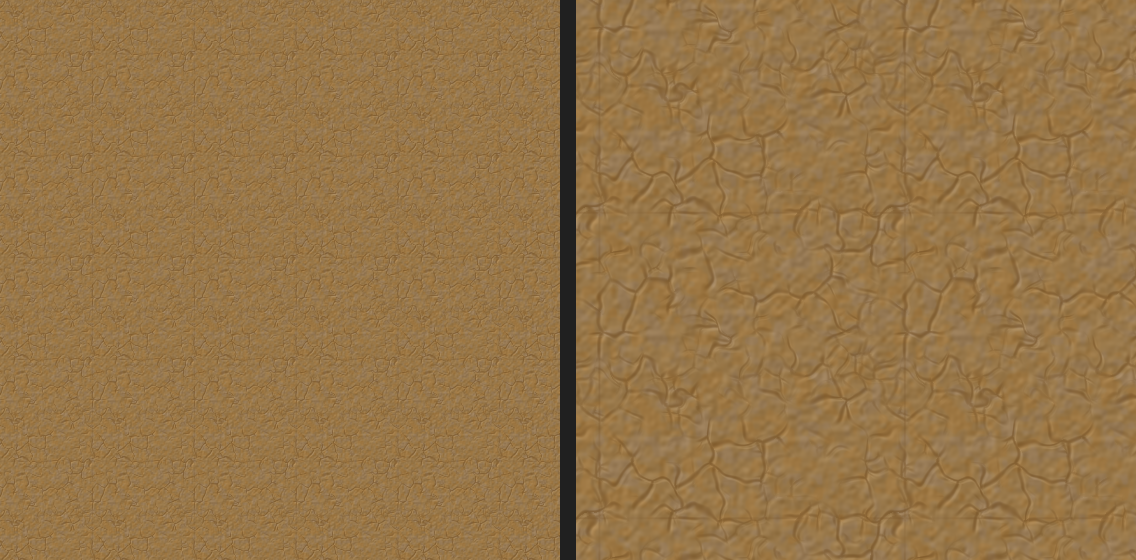
Left: the whole. Right: its middle third, enlarged.
Give the GLSL for this texture, as a WebGL 2 fragment shader.

```glsl
#version 300 es
precision highp float;
// Dry ochre ground: a square tile of thin, broken, winding cracks and fine grain.
// Wrapped cell edges give the cracks, wrapped value noise the grain and flecks,
// and a height difference toward the light embosses both.

uniform vec2 u_resolution;
out vec4 fragColor;

const float REPEATS = 5.5;                   // tiles across and down
const vec2 TILE_SHIFT = vec2(0.09, 0.03);    // places the tile borders
const float COARSE_CELLS = 8.0;              // crack cells per tile
const float FINE_CELLS = 15.0;
const float CRACK_WIDTH = 0.008;             // in tiles
const float SEAM_WIDTH = 0.006;
const float WARP = 0.05;
const vec2 LIGHT_STEP = vec2(-0.008, 0.010); // toward the light, in tiles
const float RELIEF = 0.085;
const float MOTTLE = 0.05;                   // brightness change of the grain

const vec3 OCHRE = vec3(0.598, 0.470, 0.288);
const vec3 WARM = vec3(0.614, 0.464, 0.258);
const vec3 GREY = vec3(0.590, 0.476, 0.332);
const vec3 CRACK = vec3(0.490, 0.345, 0.175);

float hash(vec2 p) {
    return fract(sin(dot(p, vec2(127.1, 311.7))) * 43758.5453);
}

vec2 hash2(vec2 p) {
    return vec2(hash(p), hash(p + 57.3));
}

// Value noise that wraps after one tile
float noise(vec2 tile, float cells, float seed) {
    vec2 p = tile * cells;
    vec2 i = floor(p);
    vec2 f = fract(p);
    f = f * f * (3.0 - 2.0 * f);
    vec2 a = mod(i, cells) + seed;
    vec2 b = mod(i + 1.0, cells) + seed;
    return mix(mix(hash(a), hash(vec2(b.x, a.y)), f.x),
               mix(hash(vec2(a.x, b.y)), hash(b), f.x), f.y);
}

// Distance to the border between the two nearest wrapped points, in tiles
float cellEdge(vec2 tile, float cells, float seed) {
    vec2 p = tile * cells;
    vec2 home = floor(p);
    vec2 nearest = vec2(9.0);
    vec2 second = vec2(9.0);
    for (int y = -1; y <= 1; y++) {
        for (int x = -1; x <= 1; x++) {
            vec2 cell = home + vec2(x, y);
            vec2 d = cell + 0.1 + 0.8 * hash2(mod(cell, cells) + seed) - p;
            if (dot(d, d) < dot(nearest, nearest)) {
                second = nearest;
                nearest = d;
            } else if (dot(d, d) < dot(second, second)) {
                second = d;
            }
        }
    }
    vec2 across = normalize(second - nearest);
    return dot(0.5 * (nearest + second), across) / cells;
}

// Soft line, never thinner than the pixel can show
float line(float dist, float width, float pixel) {
    float edge = max(width, pixel);
    return (1.0 - smoothstep(0.0, edge, dist)) * min(1.0, width / pixel);
}

// Two sizes of crack, bent and interrupted by noise
float cracks(vec2 tile, float pixel) {
    vec2 bend = vec2(noise(tile, 19.0, 3.0), noise(tile, 19.0, 31.0)) - 0.5;
    vec2 p = tile + WARP * bend;
    float coarse = line(cellEdge(p, COARSE_CELLS, 11.0), CRACK_WIDTH * 1.2, pixel);
    float fine = line(cellEdge(p, FINE_CELLS, 71.0), CRACK_WIDTH, pixel);
    coarse *= smoothstep(0.3, 0.75, noise(tile, 14.0, 5.0));
    fine *= smoothstep(0.45, 0.85, noise(tile, 17.0, 47.0));
    return max(coarse, 0.6 * fine);
}

float grain(vec2 tile) {
    return 0.5 * noise(tile, 31.0, 17.0) + 0.5 * noise(tile, 58.0, 23.0);
}

void main() {
    vec2 uv = gl_FragCoord.xy / u_resolution;
    vec2 tile = uv * REPEATS + TILE_SHIFT;
    float pixel = REPEATS / min(u_resolution.x, u_resolution.y);

    // Small warm and grey flecks
    float fleck = 0.5 * noise(tile, 24.0, 83.0) + 0.5 * noise(tile, 43.0, 97.0);
    vec3 color = mix(OCHRE, WARM, smoothstep(0.5, 0.75, fleck));
    color = mix(color, GREY, smoothstep(0.48, 0.22, fleck));

    // Emboss: cracks sink, grain rises
    float height = grain(tile);
    float crack = cracks(tile, pixel);
    float crackLit = cracks(tile + LIGHT_STEP, pixel);
    float slope = 0.6 * (crackLit - crack) + height - grain(tile + LIGHT_STEP);
    color += RELIEF * slope + MOTTLE * (height - 0.5);
    color = mix(color, CRACK, 0.5 * crack);

    // Faint worn line along the tile borders
    vec2 border = abs(fract(tile + 0.5) - 0.5);
    float seam = line(min(border.x, border.y), SEAM_WIDTH, pixel);
    color = mix(color, CRACK, 0.4 * seam * noise(tile, 13.0, 61.0));

    fragColor = vec4(color, 1.0);
}
```
